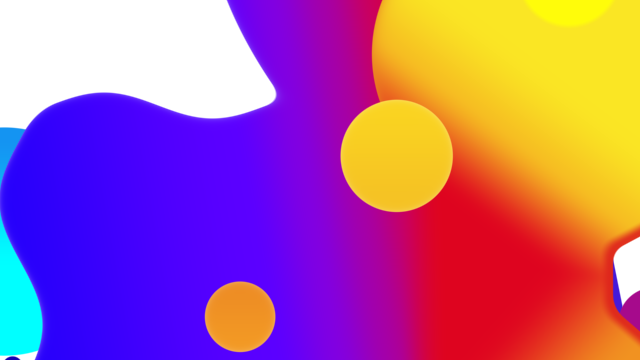
This background is drawn by a Shadertoy shader. Its source:

```glsl
// Glossy liquid blobs blending from blue through red to yellow on white.

const float PI = 3.14159265;

// Palette
const vec3 WHITE   = vec3(1.0);
const vec3 BLUE    = vec3(0.12, 0.00, 0.98);
const vec3 INDIGO  = vec3(0.36, 0.00, 1.00);
const vec3 VIOLET  = vec3(0.51, 0.00, 0.88);
const vec3 PURPLE  = vec3(0.65, 0.00, 0.65);
const vec3 CRIMSON = vec3(0.80, 0.00, 0.35);
const vec3 RED     = vec3(0.87, 0.00, 0.12);
const vec3 ORANGE  = vec3(0.94, 0.56, 0.14);
const vec3 AMBER   = vec3(0.96, 0.70, 0.13);
const vec3 YELLOW  = vec3(0.98, 0.90, 0.14);
const vec3 SUN     = vec3(1.00, 0.99, 0.04);
const vec3 CYAN    = vec3(0.00, 1.00, 1.00);
const vec3 SKY     = vec3(0.08, 0.58, 0.95);
const vec3 LILAC   = vec3(0.55, 0.42, 1.00);

// Circles: centre and radius, in canvas heights
const vec3 LOBE_DISC    = vec3(1.435, 0.850, 0.402);
const vec3 SUN_DISC     = vec3(1.581, 1.067, 0.1435);
const vec3 YELLOW_BALL  = vec3(1.102, 0.567, 0.156);
const vec3 ORANGE_BALL  = vec3(0.667, 0.120, 0.098);
const vec3 CYAN_DISC    = vec3(0.012, 0.329, 0.317);
const vec3 NAVY_DISC    = vec3(0.035, -0.018, 0.028);
const vec3 MAGENTA_DISC = vec3(1.817, 0.102, 0.0995);

const float CORNER   = 0.055;  // rounding of the blob outline
const float RIM      = 0.007;  // width of light rims
const float HOLE_RIM = 0.030;  // width of the red lip round the opening

float smin(float a, float b, float k) {
    float h = max(k - abs(a - b), 0.0) / k;
    return min(a, b) - 0.25 * h * h * k;
}

float smax(float a, float b, float k) { return -smin(-a, -b, k); }

float disc(vec2 p, vec3 c) { return length(p - c.xy) - c.z; }

// Antialiased coverage of a signed distance
float cover(float d) {
    float w = 0.9 / iResolution.y;
    return 1.0 - smoothstep(-w, w, d);
}

// Wavy outline of the main blob
float blobDistance(vec2 p) {
    float v = 1.0 - p.y;
    float top = p.y - 0.707 - 0.036 * cos(PI * (p.x - 0.289) / 0.301);
    float neck = (0.630 + 0.4 * v + 0.6 * v * v - p.x) * 0.88;
    float side = 0.058 - 0.060 * cos(PI * (p.y - 0.444) / 0.347) - p.x;
    return smax(smin(top, neck, CORNER), side, CORNER);
}

// Opening at the right, bounded by three soft planes
float holeDistance(vec2 p) {
    vec2 q = p - vec2(1.778, 0.0);
    float upper = dot(q - vec2(0.0, 0.343), vec2(-0.47, 0.88));
    float lower = dot(q - vec2(0.0, 0.079), vec2(-0.655, -0.756));
    return smax(smax(upper, lower, 0.03), 1.703 - p.x, 0.03);
}

// Blue to red sweep, then warm light from the two right corners
vec3 blobColor(vec2 p) {
    float t = p.x + 0.18 * (p.y - 0.5);
    vec3 col = mix(BLUE, INDIGO, smoothstep(-0.2, 0.75, t));
    col = mix(col, VIOLET, smoothstep(0.67, 0.87, t));
    col = mix(col, PURPLE, smoothstep(0.84, 1.01, t));
    col = mix(col, CRIMSON, smoothstep(0.98, 1.14, t));
    col = mix(col, RED, smoothstep(1.11, 1.25, t));

    float upper = dot(p - vec2(1.262, 0.502), vec2(0.6, 0.8));
    float lower = dot(p - vec2(1.366, 0.074), vec2(0.75, -0.66));
    float warmth = smax(smoothstep(-0.06, 0.20, upper),
                        0.82 * smoothstep(-0.02, 0.34, lower), 0.1);
    vec3 warm = mix(RED, AMBER, clamp(warmth, 0.0, 1.0));
    warm = mix(warm, YELLOW, smoothstep(0.10, 0.40, upper));

    // The lobe has a crisp left edge and melts into the body elsewhere
    float lobe = disc(p, LOBE_DISC);
    float crisp = 1.0 - smoothstep(1.11, 1.25, p.x);
    warm = mix(warm, ORANGE * 0.97, 0.65 * crisp * exp(-abs(lobe) / 0.015));
    col = mix(col, warm, max(cover(lobe), 1.0 - crisp));
    return mix(col, SUN, 1.0 - smoothstep(-0.012, 0.006, disc(p, SUN_DISC)));
}

// Flat ball with gentle shading and a pale rim
vec3 addBall(vec3 col, vec2 p, vec3 ball, vec3 low, vec3 high) {
    float d = disc(p, ball);
    float height = 0.5 + 0.5 * (p.y - ball.y) / ball.z;
    vec3 skin = mix(low, high, smoothstep(0.0, 1.0, height));
    skin = mix(skin, WHITE, 0.22 * exp(-abs(d) / RIM));
    return mix(col, skin, cover(d));
}

void mainImage(out vec4 fragColor, in vec2 fragCoord) {
    vec2 p = fragCoord / iResolution.y;

    // Shapes behind the blob
    vec3 back = mix(WHITE, mix(CYAN, SKY, smoothstep(0.25, 0.62, p.y)), cover(disc(p, CYAN_DISC)));
    back = mix(back, BLUE * 0.7, cover(disc(p, NAVY_DISC)));
    float sliver = p.x - 1.705 - 0.2 * (0.27 - p.y);
    back = mix(back, vec3(0.27, 0.10, 0.85), cover(sliver) * step(1.6, p.x));
    back = mix(back, vec3(0.65, 0.04, 0.55), cover(disc(p, MAGENTA_DISC)));

    // Main blob with its light rim and red-lipped opening
    float blob = blobDistance(p);
    float hole = holeDistance(p);
    vec3 skin = blobColor(p);
    skin = mix(skin, LILAC, 0.6 * exp(-abs(blob) / RIM));
    skin = mix(skin, vec3(0.87, 0.14, 0.11), 0.9 * (1.0 - smoothstep(0.3, 1.3, hole / HOLE_RIM)));
    vec3 col = mix(back, skin, cover(max(blob, -hole)));

    // Floating balls
    col = addBall(col, p, YELLOW_BALL, vec3(0.96, 0.76, 0.14), vec3(0.98, 0.83, 0.13));
    col = addBall(col, p, ORANGE_BALL, vec3(0.95, 0.60, 0.14), vec3(0.93, 0.55, 0.14));
    fragColor = vec4(col, 1.0);
}
```
